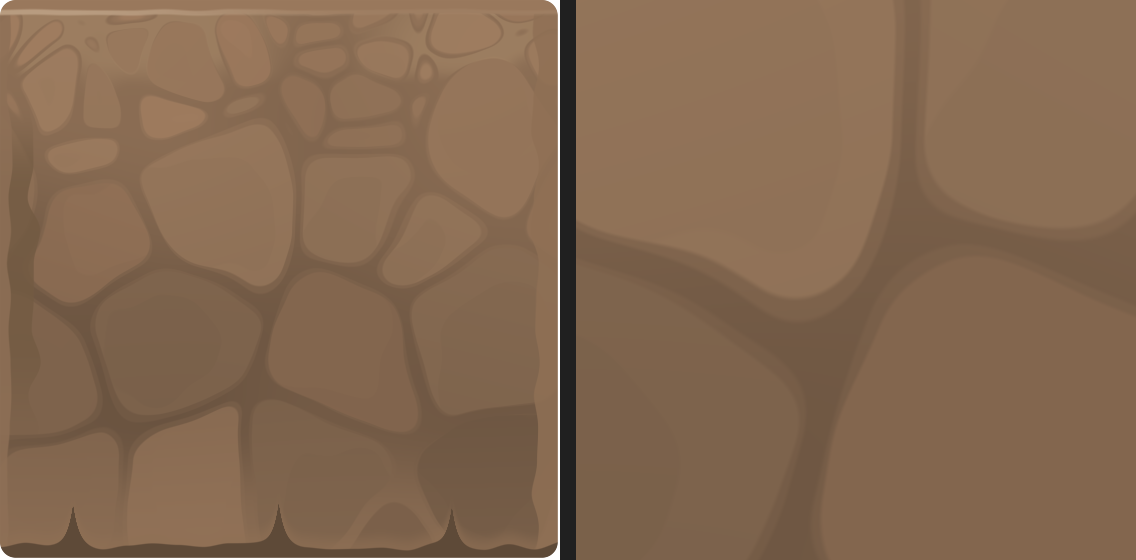
Left: the whole. Right: its middle third, enlarged.
Give the GLSL for this texture, as a WebGL 1 fragment shader.

```glsl
precision highp float;
// Painted tile of brown cobblestones with a lit top rim and a shadowed, notched foot.
uniform vec2 u_resolution;

float hash(vec2 p) {
  return fract(sin(dot(p, vec2(127.1, 311.7))) * 43758.5453);
}

float noise(vec2 p) {
  vec2 i = floor(p), f = fract(p);
  f = f * f * (3.0 - 2.0 * f);
  return mix(mix(hash(i), hash(i + vec2(1, 0)), f.x),
             mix(hash(i + vec2(0, 1)), hash(i + vec2(1, 1)), f.x), f.y);
}

float smoothMin(float a, float b, float k) {
  float h = max(k - abs(a - b), 0.0) / k;
  return min(a, b) - h * h * k * 0.25;
}

// Soft step, about one brush edge wide in canvas units.
float edgeStep(float d) {
  return smoothstep(-0.0016, 0.0016, d);
}

vec2 seedPoint(vec2 cell) {
  return 0.5 + 0.75 * (vec2(hash(cell), hash(cell + 37.3)) - 0.5);
}

// Larger weights claim more room, so that stones differ in size.
float weight(vec2 cell) {
  return 0.3 * hash(cell + 11.9);
}

// Rounded weighted Voronoi: x = distance to joint, y = stone id, zw = offset from centre.
vec4 stones(vec2 p, float scale) {
  p *= scale;
  vec2 cell = floor(p), f = p - cell, nearest = vec2(0.0), home = cell;
  float best = 9.0;
  for (int j = -1; j <= 1; j++)
    for (int i = -1; i <= 1; i++) {
      vec2 g = vec2(i, j), r = g + seedPoint(cell + g) - f;
      float power = dot(r, r) - weight(cell + g);
      if (power < best) { best = power; nearest = r; home = cell + g; }
    }
  float joint = 1.0;
  for (int j = -2; j <= 2; j++)
    for (int i = -2; i <= 2; i++) {
      vec2 g = vec2(i, j), r = g + seedPoint(cell + g) - f, away = r - nearest;
      float power = dot(r, r) - weight(cell + g);
      if (dot(away, away) > 0.0001)
        joint = smoothMin(joint, 0.5 * (power - best) / length(away), 0.17);
    }
  return vec4(joint, hash(home + 5.7), -nearest) / vec4(scale, 1.0, scale, scale);
}

// Broad light: bright above, dim in the lower middle, warm again at the foot.
float lightAt(vec2 p) {
  float light = mix(0.462, 0.552, smoothstep(0.36, 0.72, p.y + 0.2 * (p.x - 0.5)));
  light += 0.018 * smoothstep(0.8, 0.98, p.y) + 0.05 * (noise(p * 3.5 + 8.0) - 0.5);
  return mix(0.54, light, smoothstep(0.05, 0.24, p.y));
}

void main() {
  vec2 uv = gl_FragCoord.xy / u_resolution;
  float wobble = noise(uv * 17.0) - 0.5;
  float broad = noise(uv * 3.5 + 8.0) - 0.5;
  vec2 p = uv + 0.03 * (vec2(noise(uv * 9.0), noise(uv * 9.0 + 40.0)) - 0.5);

  // Large stones; those along the top break up into small ones
  vec4 stone = stones(p + 3.1, 4.2);
  if (p.y - stone.w > 0.79) {
    vec4 pebble = stones(p + 1.7, 8.2);
    stone = vec4(smoothMin(stone.x, pebble.x, 0.02), pebble.yzw);
  }
  float joint = stone.x, id = stone.y, tint = fract(id * 7.31);
  vec2 center = p - stone.zw;

  // Joints follow the light; each stone is one flat tone, sunk at the lower right
  float gap = lightAt(uv) - 0.012;
  gap -= 0.018 * edgeStep(0.008 + 0.008 * broad - joint) * smoothstep(0.1, 0.3, uv.y);
  float sunk = (1.0 - smoothstep(0.2, 0.3, center.y)) * smoothstep(0.4, 0.6, center.x);
  float face = lightAt(mix(uv, center, 0.75)) + mix(0.03, -0.045, sunk) + 0.03 * (id - 0.5);
  float inset = 0.010 + 0.006 * id - 0.003 * smoothstep(0.78, 0.82, uv.y);
  float body = edgeStep(joint - inset + 0.006 * wobble);
  float halo = edgeStep(joint - inset * 0.55 - 0.008 * broad);
  float tone = mix(mix(gap, mix(gap, face, 0.2), halo), face, body);

  // Inner brush patches
  vec2 slant = vec2(cos(id * 40.0), sin(id * 40.0));
  float patchEdge = joint - 0.045 + 0.35 * dot(stone.zw, slant) + 0.03 * wobble;
  tone += 0.026 * (tint - 0.6) * body * edgeStep(patchEdge);
  vec3 color = tone * vec3(1.0, 0.785, 0.602);
  color += body * (tint - 0.5) * vec3(0.006, -0.008, -0.008);

  // Pale veins between the uppermost stones
  float vein = edgeStep(0.001 + 0.009 * noise(uv * 9.0 + 3.0) - joint);
  vein *= smoothstep(0.84, 0.92, uv.y + 0.08 * wobble) * smoothstep(-0.35, 0.1, broad);
  color = mix(color, vec3(0.63, 0.51, 0.39), 0.75 * vein);

  // Worn side edges, with a shaded strip inside the left one
  float shade = smoothstep(0.2, 0.4, uv.y) * (1.0 - smoothstep(0.66, 0.82, uv.y));
  color = mix(color, vec3(0.45, 0.355, 0.26), 0.85 * shade * edgeStep(0.06 + 0.03 * wobble - uv.x));
  color = mix(color, vec3(0.555, 0.435, 0.335), 0.85 * edgeStep(0.018 + 0.014 * wobble - uv.x));
  color = mix(color, vec3(0.56, 0.437, 0.33), 0.85 * edgeStep(uv.x - 0.958 + 0.022 * wobble));

  // Top ledge and its highlight, brightest at the left
  color = mix(color, vec3(0.60, 0.47, 0.36), edgeStep(uv.y - 0.976 + 0.004 * wobble));
  float glint = 1.0 - smoothstep(0.002, 0.007, abs(uv.y - 0.978 + 0.006 * wobble));
  color = mix(color, vec3(0.73, 0.62, 0.51), glint * mix(0.95, 0.15, smoothstep(0.1, 0.7, uv.x)));

  // Shadowed foot with pointed notches
  float slot = uv.x * 3.3;
  float tip = 0.5 + 0.5 * (hash(vec2(floor(slot), 4.0)) - 0.5);
  float notch = 0.075 * exp(-abs(fract(slot) - tip) * 28.0);
  float ground = 0.024 + 0.014 * (noise(vec2(uv.x * 22.0, 6.0)) - 0.5) + notch;
  float lip = smoothstep(0.035, 0.0, uv.y - ground) * (1.0 - smoothstep(0.02, 0.08, notch));
  color = mix(color, vec3(0.56, 0.437, 0.33), 0.6 * lip);
  color = mix(color, vec3(0.37, 0.29, 0.22), edgeStep(ground - uv.y));

  // Rounded outline on white, set a little to the upper left
  vec2 q = abs(uv - vec2(0.498, 0.502)) - 0.470;
  float outline = length(max(q, 0.0)) - 0.028;
  gl_FragColor = vec4(mix(color, vec3(1.0), smoothstep(-0.001, 0.001, outline)), 1.0);
}
```
